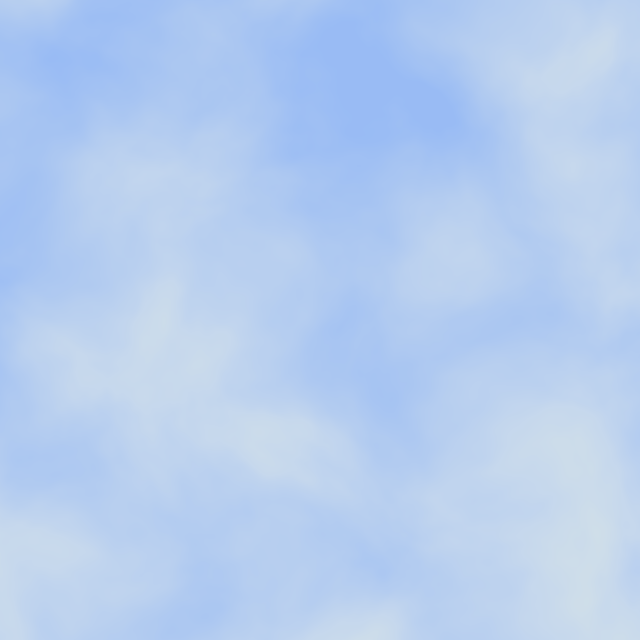
Give the GLSL for this texture, as a WebGL 1 fragment shader.

```glsl
precision highp float;
uniform vec2 u_resolution;

// Random unit vector for a lattice corner
vec2 cornerGradient(vec2 cell) {
  float angle = 6.2832 * fract(sin(dot(cell, vec2(127.1, 311.7))) * 43758.5453);
  return vec2(cos(angle), sin(angle));
}

// Gradient noise centred on zero
float gradientNoise(vec2 p) {
  vec2 cell = floor(p);
  vec2 f = fract(p);
  vec2 fade = f * f * f * (f * (f * 6.0 - 15.0) + 10.0);
  vec2 e = vec2(1.0, 0.0);
  float a = dot(cornerGradient(cell), f);
  float b = dot(cornerGradient(cell + e.xy), f - e.xy);
  float c = dot(cornerGradient(cell + e.yx), f - e.yx);
  float d = dot(cornerGradient(cell + e.xx), f - e.xx);
  return mix(mix(a, b, fade.x), mix(c, d, fade.x), fade.y);
}

// Octaves are turned against each other to hide the lattice
float cloudNoise(vec2 p) {
  float sum = 0.0;
  float amplitude = 1.0;
  for (int octave = 0; octave < 5; octave++) {
    sum += amplitude * gradientNoise(p);
    p = mat2(1.6, 1.2, -1.2, 1.6) * p + vec2(17.3, 9.1);
    amplitude *= 0.46;
  }
  return sum;
}

void main() {
  vec2 uv = gl_FragCoord.xy / u_resolution;

  // Gentle warp for billowing edges
  vec2 warp = vec2(gradientNoise(uv * 4.0 + 31.0), gradientNoise(uv * 4.0 + 57.0));
  vec2 p = uv + 0.08 * warp;

  // Haze thickens downward, and clear sky opens in an arch above
  float density = 0.71 + 0.8 * cloudNoise(p * 3.2 + vec2(5.7, 12.4));
  density -= 0.3 * (uv.y - 0.5);
  float ring = length(p - vec2(0.4, 0.45)) - 0.46;
  density -= 0.38 * exp(-70.0 * ring * ring) * smoothstep(0.3, 0.7, uv.y);

  // Blue sky, pale haze and cream cloud tops
  vec3 skyBlue = vec3(0.60, 0.735, 0.957);
  vec3 haze = vec3(0.77, 0.842, 0.93);
  vec3 cream = vec3(0.815, 0.873, 0.912);
  vec3 color = mix(skyBlue, haze, clamp(density, 0.0, 1.0));
  color = mix(color, cream, smoothstep(0.9, 1.4, density));
  gl_FragColor = vec4(color, 1.0);
}
```
